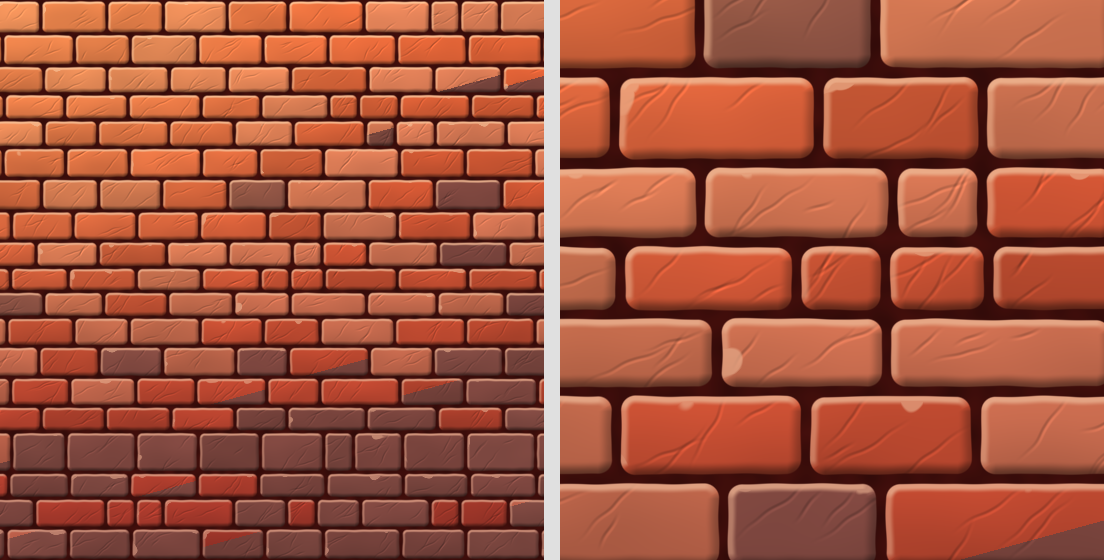
Left: the whole. Right: its middle third, enlarged.
A WebGL 1 fragment shader for this texture:

```glsl
precision highp float;
// Weathered cartoon brick wall: 19 courses of uneven height in running bond.
// Each pixel finds its course and joints, then shades a rounded box with a
// lit rim, chipped edges and scratches. Lengths are in canvas heights.
uniform vec2 u_resolution;

const float PI = 3.14159265;
const float GAP = 0.0029;       // half the mortar width
const float CORNER = 0.0085;
const float HALF_BRICK = 0.053; // width of the occasional short brick
const vec2 LIGHT_DIR = vec2(-0.5, 0.866);

float hash(vec2 p) {
  vec3 q = fract(p.xyx * vec3(0.1031, 0.1030, 0.0973));
  q += dot(q, q.yzx + 33.33);
  return fract((q.x + q.y) * q.z);
}

float cornerSlope(vec2 cell, vec2 offset) {
  float a = 2.0 * PI * hash(cell);
  return dot(vec2(cos(a), sin(a)), offset);
}

float gradientNoise(vec2 p) {
  vec2 i = floor(p), f = fract(p), e = vec2(1.0, 0.0);
  vec2 u = f * f * f * (f * (f * 6.0 - 15.0) + 10.0);
  return mix(mix(cornerSlope(i, f), cornerSlope(i + e, f - e), u.x),
             mix(cornerSlope(i + e.yx, f - e.yx), cornerSlope(i + 1.0, f - 1.0), u.x), u.y);
}

// 1 for the single tall course near the bottom
float tallCourse(float row) {
  return 1.0 - step(0.5, abs(row - 15.0));
}

float courseHeight(float row) {
  return 0.0512 + 0.0065 * cos(row * PI / 3.0) + 0.0026 * cos(row * 0.25)
    + 0.03 * tallCourse(row);
}

// Position of joint k; the bond skips one alternation below the tall course
float jointX(float row, float k) {
  float parity = mod(row + step(15.5, row), 2.0);
  float x = mix(0.074, 0.013, parity) + 0.1185 * k;
  float bump = (x - 0.573) / 0.046;
  x -= 0.017 * sin(PI * x / 0.95) + 0.018 * exp(-bump * bump);
  return x + 0.018 * (hash(vec2(k + 11.0, row + 3.0)) - 0.5);
}

float roundedBox(vec2 p, vec2 halfSize) {
  vec2 q = abs(p) - halfSize + CORNER;
  return length(max(q, 0.0)) + min(max(q.x, q.y), 0.0) - CORNER;
}

// Diagonal scratch: a light line beside a dark one
float scratch(vec2 p, vec2 halfSize, vec2 seed, float px) {
  vec2 r = p - (vec2(hash(seed), hash(seed + 7.3)) - 0.5) * 1.5 * halfSize;
  float a = 0.3 + 0.8 * hash(seed + 3.1);
  vec2 dir = vec2(cos(a), sin(a));
  float along = dot(r, dir);
  float across = dot(r, vec2(-dir.y, dir.x))
    + 0.004 * gradientNoise(vec2(along * 50.0, seed.x * 3.7));
  float fade = 1.0 - smoothstep(0.0, 0.012 + 0.03 * hash(seed + 5.9), abs(along));
  float w = 0.0008 + px;
  return fade * (smoothstep(w, 0.0, abs(across)) * 0.8
    - smoothstep(w, 0.0, abs(across - 0.0018)));
}

// Red, pale or purple clay, darker with depth and warm near the upper left
vec3 brickColor(vec2 id, vec2 p, float depth) {
  float even = cos(PI * id.y);
  vec3 clay = mix(vec3(0.87, 0.39, 0.21), vec3(0.61, 0.20, 0.16), depth);
  vec3 pale = mix(vec3(0.87, 0.50, 0.34), vec3(0.66, 0.33, 0.26), depth);
  clay = mix(clay, pale, step(0.66, hash(id + 31.7) + 0.15 * even));
  float purple = hash(id + 57.1) + 1.1 * (depth - 0.55) + 0.3 * (p.x - 0.5)
    + 0.25 * even + 0.75 * tallCourse(id.y);
  clay = mix(clay, vec3(0.46, 0.265, 0.24), 0.95 * step(0.86, purple));
  float glow = 1.0 - smoothstep(0.0, 0.75, length(p - vec2(0.1, 1.0)));
  clay = mix(clay, vec3(0.93, 0.58, 0.34), 0.65 * glow);
  return clay * (0.94 + 0.12 * hash(id + 83.9));
}

void main() {
  float px = 1.0 / u_resolution.y;
  vec2 p = gl_FragCoord.xy * px;
  float depth = 1.0 - p.y;

  // Course containing this pixel
  float row = 0.0, top = 0.0;
  for (int i = 0; i < 18; i++) {
    float h = courseHeight(row);
    if (depth >= top + h) { top += h; row += 1.0; }
  }
  float height = courseHeight(row);

  // Nearest joints on either side, some followed by a half brick
  float left = -1.0, right = 2.0, index = 0.0;
  for (int i = -1; i < 11; i++) {
    float k = float(i), x = jointX(row, k);
    float x2 = x + HALF_BRICK * step(0.95, hash(vec2(k + 41.0, row + 17.0)));
    if (x <= p.x) { left = x; index = k; } else right = min(right, x);
    if (x2 <= p.x) { left = x2; index = k + 0.5; } else right = min(right, x2);
  }

  vec2 id = vec2(index + 2.0, row);
  vec2 halfSize = 0.5 * vec2(right - left, height) - GAP;
  vec2 q = p - vec2(0.5 * (left + right), 1.0 - top - 0.5 * height);
  float box = roundedBox(q, halfSize);
  float facing = (roundedBox(q + LIGHT_DIR * 0.001, halfSize) - box) / 0.001;
  float d = box + 0.0012 * gradientNoise(p * 45.0);

  // Face with soft mottling and scratches
  vec3 face = brickColor(id, p, depth);
  face *= 1.0 + 0.07 * gradientNoise(p * vec2(14.0, 22.0) + id * 3.0) + 0.06 * q.y / halfSize.y;
  for (int i = 0; i < 4; i++)
    face *= 1.0 + 0.17 * scratch(q, halfSize, id * 2.3 + float(i) * 19.0, px);

  // Shaded lower edge, bright upper rim and chips
  vec3 highlight = mix(vec3(1.0, 0.80, 0.62), vec3(0.84, 0.59, 0.50), depth);
  face *= 1.0 - 0.5 * smoothstep(-0.008, 0.0, d) * max(-facing, 0.0);
  float rim = smoothstep(-0.0058, -0.002, d) * clamp(facing + 0.12, 0.0, 1.0);
  float chip = smoothstep(0.0, 0.06, gradientNoise(p * 30.0 + id * 5.0) - 0.25 + d * 25.0)
    * smoothstep(-0.2, 0.4, facing);
  face = mix(face, highlight, max(0.85 * rim, 0.65 * chip));

  vec3 mortar = vec3(0.23, 0.05, 0.04) * (1.0 + 0.3 * gradientNoise(p * 60.0));
  gl_FragColor = vec4(mix(face, mortar, smoothstep(-px, px, d)), 1.0);
}
```
